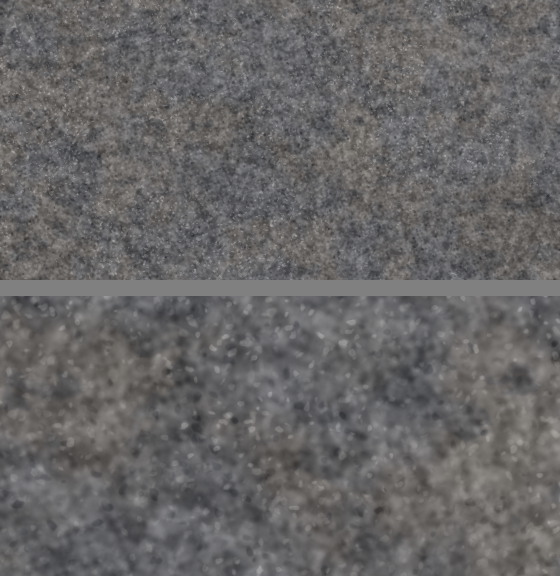
Top: the whole. Bottom: its middle third, enlarged.
A Shadertoy shader for this texture:

```glsl
float hash(vec2 cell) {
    return fract(sin(dot(cell, vec2(127.1, 311.7))) * 43758.545);
}

float noise(vec2 p) {
    vec2 cell = floor(p), f = fract(p);
    f = f * f * (3.0 - 2.0 * f);
    float low = mix(hash(cell), hash(cell + vec2(1, 0)), f.x);
    float high = mix(hash(cell + vec2(0, 1)), hash(cell + vec2(1, 1)), f.x);
    return mix(low, high, f.y);
}

mat2 rotation(float angle) {
    float c = cos(angle), s = sin(angle);
    return mat2(c, s, -s, c);
}

float fbm(vec2 p) {
    float sum = 0.0, weight = 0.53;
    for (int octave = 0; octave < 4; octave++) {
        sum += weight * noise(p);
        p = rotation(0.65) * p * 2.03 + 13.7;
        weight *= 0.5;
    }
    return sum;
}

// Scattered uneven grains; share is the fraction of cells that hold one
float specks(vec2 p, float scale, float share) {
    p = rotation(scale) * p * scale;
    float wobble = 0.45 * (noise(p * 2.7) - 0.5);
    float cover = 0.0;
    for (int y = -1; y <= 1; y++) {
        for (int x = -1; x <= 1; x++) {
            vec2 cell = floor(p) + vec2(x, y);
            if (hash(cell + 5.3) > share) continue;
            vec2 center = cell + vec2(hash(cell + 17.1), hash(cell + 41.9));
            vec2 offset = rotation(6.283 * hash(cell + 63.7)) * (p - center);
            float radius = mix(0.18, 0.45, hash(cell + 88.2));
            float dist = length(offset * vec2(1.0, 1.5)) + wobble - radius;
            float tone = mix(0.25, 1.0, hash(cell + 29.4));
            cover = max(cover, tone * smoothstep(0.18, -0.18, dist));
        }
    }
    return cover;
}

void mainImage(out vec4 fragColor, in vec2 fragCoord) {
    vec2 p = fragCoord / iResolution.y;
    vec2 warped = p + 0.06 * (vec2(fbm(p * 9.0), fbm(p * 9.0 + 40.0)) - 0.5);

    // Warm and cool mottling
    float warmth = smoothstep(0.32, 0.68, fbm(warped * 7.0 + 17.0));
    vec3 color = mix(vec3(0.397, 0.399, 0.412), vec3(0.427, 0.411, 0.400), warmth);
    color += 0.08 * (fbm(warped * 4.0 + 3.0) - 0.5);

    // Smooth beige pebbles
    color = mix(color, vec3(0.45, 0.435, 0.415), 0.6 * specks(warped, 6.0, 0.1));

    // Dark worn hollows
    float hollows = smoothstep(0.54, 0.72, fbm(warped * vec2(18.0, 26.0) + 31.0));
    color = mix(color, vec3(0.30, 0.305, 0.32), 0.55 * hollows);

    // Fine grain
    color += 0.25 * (fbm(p * 42.0) - 0.5);
    color += 0.14 * (noise(rotation(0.4) * p * 115.0) - 0.5);

    // Pale flecks and dark pits, denser toward the upper left
    float rough = fbm(p * 5.0 + 8.0) + 0.10 * (p.y - 0.5) - 0.09 * (p.x - 1.0);
    rough = mix(0.45, 1.0, smoothstep(0.36, 0.62, rough));
    float flecks = specks(p, 88.0, 0.36) + 0.9 * specks(p, 58.0, 0.20);
    flecks += 0.8 * specks(p, 33.0, 0.05);
    color += vec3(0.145, 0.143, 0.139) * rough * min(flecks, 1.1);
    color -= vec3(0.085, 0.082, 0.077) * specks(p, 64.0, 0.30);

    // Faint horizontal saw lines on the right
    float sawn = smoothstep(0.7, 1.5, p.x) * smoothstep(0.35, 0.6, fbm(p * vec2(3.0, 6.0) + 52.0));
    float lines = sin(6.283 * (p.y * 80.0 + 0.6 * noise(p * vec2(5.0, 12.0))));
    color += 0.011 * sawn * lines * noise(p * vec2(14.0, 70.0));

    fragColor = vec4(clamp(color, 0.0, 1.0), 1.0);
}
```
